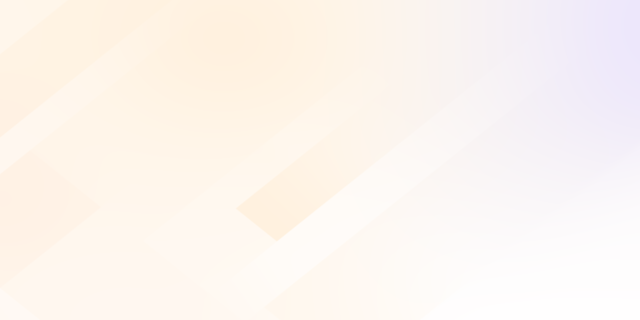
A Shadertoy shader for this background:

```glsl
// Pale cream to lavender backdrop with soft diagonal streaks fading along their length.

const vec3 WHITE    = vec3(1.000, 0.996, 0.996);
const vec3 IVORY    = vec3(1.000, 0.980, 0.955);
const vec3 CREAM    = vec3(1.000, 0.964, 0.915);
const vec3 APRICOT  = vec3(1.000, 0.942, 0.868);
const vec3 PEACH    = vec3(1.000, 0.938, 0.884);
const vec3 BLUSH    = vec3(1.000, 0.970, 0.945);
const vec3 MIST     = vec3(0.966, 0.950, 0.960);
const vec3 LAVENDER = vec3(0.926, 0.902, 0.988);

const float SLOPE = 0.8;         // rise of the streaks per unit of width
const float SIDE_SOFT = 0.004;   // half width of the long edges
const float START_SOFT = 0.004;  // half width of a crisp streak end

float edge(float d, float soft) {
    return smoothstep(-soft, soft, d);
}

float glow(vec2 p, vec2 center, vec2 radius) {
    vec2 q = (p - center) / radius;
    return exp(-dot(q, q));
}

// Coverage between the two long edges of a streak.
float strip(float s, vec2 across) {
    return edge(s - across.x, SIDE_SOFT) * edge(across.y - s, SIDE_SOFT);
}

// q.x runs across the streaks and q.y along them.
// A streak starts at span.x and fades out at span.y, in either direction.
float streak(vec2 q, vec2 across, vec2 span, float startSoft) {
    float start = edge((q.y - span.x) * sign(span.y - span.x), startSoft);
    float fade = 1.0 - smoothstep(0.0, 1.0, (q.y - span.x) / (span.y - span.x));
    return strip(q.x, across) * start * fade;
}

vec3 backdrop(vec2 p, vec2 q) {
    vec3 color = mix(CREAM, MIST, smoothstep(0.85, 1.75, p.x));
    color = mix(color, BLUSH, 0.85 * glow(p, vec2(0.4, 0.0), vec2(0.8, 0.45)));
    color = mix(color, APRICOT, 0.85 * glow(p, vec2(0.70, 0.88), vec2(0.36, 0.28)));
    color = mix(color, LAVENDER, 0.95 * glow(p, vec2(2.05, 0.92), vec2(0.36, 0.46)));

    // Light rising from the lower right
    float light = smoothstep(0.72, -0.08, p.y) * smoothstep(0.45, 1.55, p.x);
    color = mix(color, WHITE, light);
    float corner = 0.15 * edge(-1.05 - q.x, 0.02) + 0.4 * smoothstep(-1.02, -1.35, q.x);
    return mix(color, WHITE, corner);
}

void mainImage(out vec4 fragColor, in vec2 fragCoord) {
    vec2 p = fragCoord / iResolution.y;
    vec2 q = vec2(p.y - SLOPE * p.x, p.y + SLOPE * p.x);
    vec3 color = backdrop(p, q);

    // Upper left: pale corner, warm band and light streak
    color = mix(color, BLUSH, 0.60 * streak(q, vec2(0.83, 2.0), vec2(0.0, 1.7), START_SOFT));
    color = mix(color, APRICOT, 0.45 * strip(q.x, vec2(0.57, 0.83)));
    color = mix(color, PEACH, 0.60 * glow(p, vec2(0.0, 0.60), vec2(0.20, 0.16))
        * strip(q.x, vec2(0.57, 0.83)));
    color = mix(color, BLUSH, 0.85 * streak(q, vec2(0.455, 0.57), vec2(0.2, 1.6), START_SOFT));

    // Lower left: peach block and small bright corner
    color = mix(color, PEACH, 0.40 * streak(q, vec2(0.10, 0.455), vec2(0.605, -0.6), START_SOFT));
    color = mix(color, PEACH, 0.50 * glow(p, vec2(0.0, 0.36), vec2(0.25, 0.22))
        * strip(q.x, vec2(0.10, 0.455)));
    color = mix(color, WHITE, 0.35 * streak(q, vec2(-1.0, 0.2), vec2(0.10, -0.3), START_SOFT));

    // Center: broad light sheet and the narrow highlight above the block
    color = mix(color, IVORY, 0.45 * streak(q, vec2(-0.62, -0.11), vec2(0.605, 1.7), START_SOFT));
    color = mix(color, IVORY, 0.30 * streak(q, vec2(-0.241, -0.11), vec2(1.22, 1.9), 0.06));

    // Center: warm block with the white band below it
    color = mix(color, APRICOT, 0.92 * streak(q, vec2(-0.447, -0.241), vec2(0.938, 1.60), START_SOFT));
    float bandRise = smoothstep(0.55, 0.95, q.y) * smoothstep(2.4, 1.1, q.y);
    color = mix(color, WHITE, 0.45 * bandRise * strip(q.x, vec2(-0.62, -0.447)));

    // Lower center: faint cream streak
    color = mix(color, CREAM, 0.50 * streak(q, vec2(-1.05, -0.62), vec2(0.70, 1.45), START_SOFT));

    fragColor = vec4(color, 1.0);
}
```
